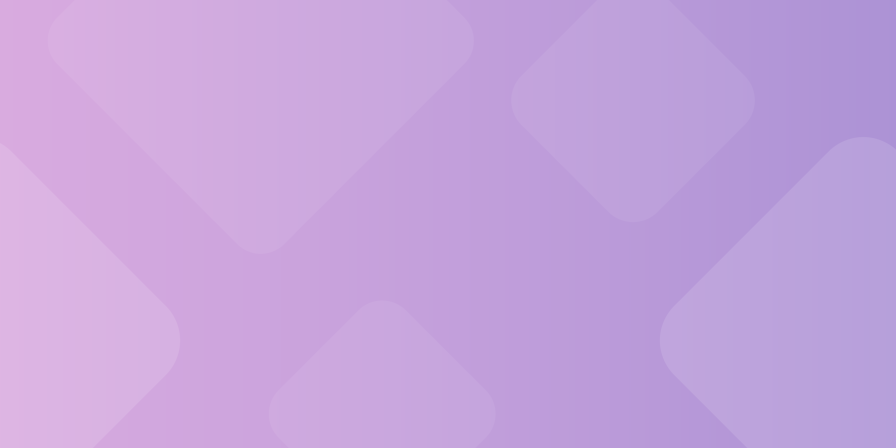
This background is drawn by a Shadertoy shader. Its source:

```glsl
// A calm pink-to-violet horizontal gradient with five translucent white
// diamonds. Each diamond is a rounded-box distance field turned by 45 degrees,
// blended over the gradient with a smooth one-pixel edge.

#define PINK vec3(0.851, 0.670, 0.876)
#define ORCHID vec3(0.763, 0.624, 0.858)
#define VIOLET vec3(0.675, 0.574, 0.836)
#define FAINT_OPACITY 0.065
#define STRONG_OPACITY 0.12
#define DIAMOND_COUNT 5

// Signed distance to a rounded square standing on its corner.
float diamondDistance(vec2 p, float halfSide, float radius) {
    vec2 turned = vec2(p.x + p.y, p.y - p.x) * 0.70711;
    vec2 q = abs(turned) - (halfSide - radius);
    return length(max(q, 0.0)) + min(max(q.x, q.y), 0.0) - radius;
}

// Three-stop gradient from left to right.
vec3 backdrop(float x) {
    vec3 leftHalf = mix(PINK, ORCHID, clamp(2.0 * x, 0.0, 1.0));
    return mix(leftHalf, VIOLET, clamp(2.0 * x - 1.0, 0.0, 1.0));
}

void mainImage(out vec4 fragColor, in vec2 fragCoord) {
    // Canvas height is one unit.
    vec2 p = fragCoord / iResolution.y;
    float pixel = 1.0 / iResolution.y;
    vec3 color = backdrop(fragCoord.x / iResolution.x);

    // Center x, center y, half side, corner radius; the first two are stronger.
    vec4 diamonds[DIAMOND_COUNT] = vec4[DIAMOND_COUNT](
        vec4(-0.052, 0.240, 0.353, 0.109),
        vec4( 1.927, 0.240, 0.353, 0.109),
        vec4( 0.582, 0.909, 0.358, 0.074),
        vec4( 1.413, 0.776, 0.215, 0.078),
        vec4( 0.853, 0.076, 0.201, 0.075));

    // Lay each diamond over the gradient.
    for (int i = 0; i < DIAMOND_COUNT; i++) {
        vec4 shape = diamonds[i];
        float dist = diamondDistance(p - shape.xy, shape.z, shape.w);
        float coverage = 1.0 - smoothstep(-0.7 * pixel, 0.7 * pixel, dist);
        float opacity = i < 2 ? STRONG_OPACITY : FAINT_OPACITY;
        color = mix(color, vec3(1.0), coverage * opacity);
    }

    fragColor = vec4(color, 1.0);
}
```
